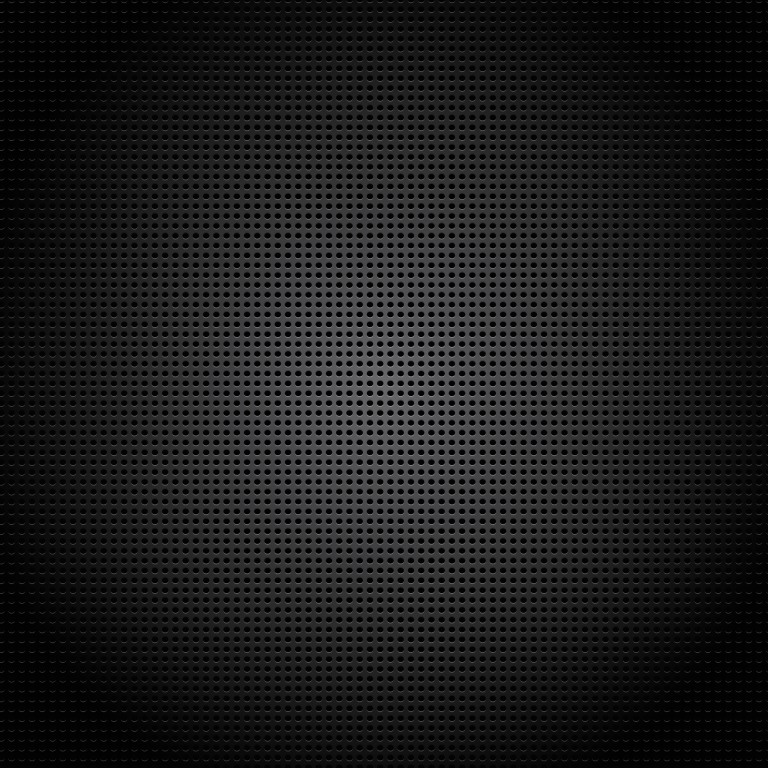
This texture is drawn by a three.js fragment shader. Its source:

```glsl
#define GRID vec2(75.0, 78.0)
#define GRID_PHASE vec2(0.13, 0.05)
#define HOLE_RADIUS vec2(0.0041, 0.0035)
#define RIM_DROP 0.0013
#define RIM_LIGHT 0.19
#define EDGE_SOFTNESS 0.0008
#define GLOW_CENTER vec2(0.5, 0.5)
#define GLOW_STRETCH vec2(1.04, 0.98)
#define GLOW_RADIUS 0.57
#define GLOW_FALLOFF 1.1
#define GLOW_COLOR vec3(0.398, 0.396, 0.408)
#define HOLE_COLOR vec3(0.012)

varying vec2 vUv;

// Approximate signed distance to an ellipse
float ellipseDistance(vec2 p, vec2 radius) {
  return (length(p / radius) - 1.0) * min(radius.x, radius.y);
}

float coverage(float d) {
  return 1.0 - smoothstep(-EDGE_SOFTNESS, EDGE_SOFTNESS, d);
}

// Metal sheet lit from its middle, fading to black
vec3 plateColor(vec2 uv) {
  float r = length((uv - GLOW_CENTER) * GLOW_STRETCH);
  float glow = pow(max(1.0 - r / GLOW_RADIUS, 0.0), GLOW_FALLOFF);
  return GLOW_COLOR * glow + 0.008;
}

void main() {
  vec3 plate = plateColor(vUv);

  // Offset from the nearest hole centre, in canvas units
  vec2 p = (fract(vUv * GRID - GRID_PHASE + 0.5) - 0.5) / GRID;
  float hole = coverage(ellipseDistance(p, HOLE_RADIUS));

  // Bright crescent on the lower lip, tapering at both ends
  float lip = coverage(ellipseDistance(p + vec2(0.0, RIM_DROP), HOLE_RADIUS));
  float taper = smoothstep(0.0, 1.0, -p.y / HOLE_RADIUS.y);
  float rim = lip * (1.0 - hole) * taper;

  // Soft shade above the upper lip
  float shade = coverage(ellipseDistance(p - vec2(0.0, RIM_DROP), HOLE_RADIUS));

  vec3 color = plate * (1.0 - 0.25 * shade);
  color += RIM_LIGHT * rim;
  color = mix(color, HOLE_COLOR, hole);

  gl_FragColor = vec4(color, 1.0);
}
```
